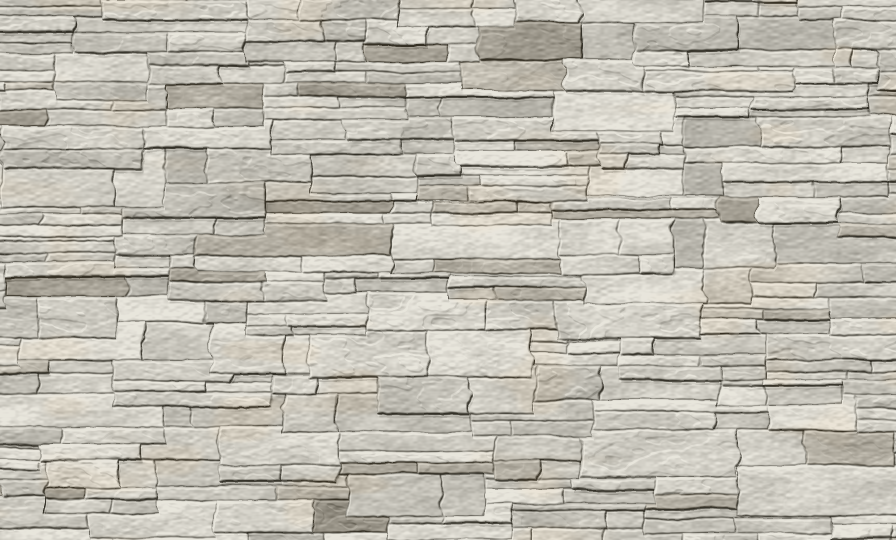
Reproduce this texture procedurally as a Shadertoy shader.

```glsl
// Stacked ledge-stone wall: interlocking pale slabs in stepped courses, split into strips.
// Every slab gets its own height, tone and chipped terraces; a relief function is
// sampled toward an upper-left light to give bright rims, cracks and joint shadows.
#define COURSE_SIZE vec2(0.27, 0.064)
#define JOINT_WIDTH 0.0036
#define JOINT_DARK 0.26
#define BASE_TONE 0.80
#define SLAB_CONTRAST 0.13
#define CHIP_DEPTH 0.27
#define EDGE_LIGHT 0.36
#define LIGHT_STEP vec2(-0.0018, 0.0036)
#define WARM_TINT vec3(0.0, -0.010, -0.046)
#define RUST_TINT vec3(0.02, -0.01, -0.045)

struct Slab { float id; float edge; float height; float chips; };

float hash(vec2 p) {
    return fract(sin(dot(p, vec2(127.1, 311.7))) * 43758.5453);
}

float noise(vec2 p) {
    vec2 i = floor(p), f = fract(p);
    f = f * f * (3.0 - 2.0 * f);
    return mix(mix(hash(i), hash(i + vec2(1, 0)), f.x),
               mix(hash(i + vec2(0, 1)), hash(i + vec2(1, 1)), f.x), f.y);
}

float fbm(vec2 p) {
    float sum = 0.0, amp = 0.53;
    for (int k = 0; k < 4; k++) {
        sum += amp * noise(p);
        p = mat2(1.9, 0.5, -0.5, 1.9) * p + 17.3;
        amp *= 0.5;
    }
    return sum;
}

// Jittered vertical joints and stepped lower borders of each course
float jointX(float col, float row) {
    return col + 0.6 * (hash(vec2(col, row)) - 0.5) - 7.3 * hash(vec2(row, 3.7));
}

float columnAt(float x, float row) {
    float col = floor(x + 7.3 * hash(vec2(row, 3.7)));
    return col + step(jointX(col + 1.0, row), x) - step(x, jointX(col, row));
}

float courseBase(float x, float row) {
    return row + 0.7 * (hash(vec2(columnAt(x, row), row) + 40.3) - 0.5);
}

Slab slabAt(vec2 p) {
    // Ragged edges
    vec2 ragged = vec2(noise(p * vec2(25.0, 45.0)), noise(p * vec2(16.0, 30.0) + 9.0)) - 0.5;
    ragged += 0.3 * (noise(p * 110.0) - 0.5);
    vec2 q = (p + ragged * vec2(0.012, 0.006)) / COURSE_SIZE;

    // Course and column
    float row = floor(q.y) + 1.0;
    for (int k = 0; k < 2; k++)
        if (q.y < courseBase(q.x, row)) row -= 1.0;
    float col = columnAt(q.x, row);
    float left = jointX(col, row), right = jointX(col + 1.0, row);
    float low = courseBase(q.x, row), top = courseBase(q.x, row + 1.0);

    // Horizontal strips, some cut once more across
    vec2 cell = vec2(col, row);
    float strips = 1.0 + floor(3.0 * hash(cell + 5.1));
    float bend = mix(0.75, 1.35, hash(cell + 8.6));
    float strip = min(floor(pow(max(q.y - low, 0.0), bend) * strips), strips - 1.0);
    float bottom = low + pow(strip / strips, 1.0 / bend);
    if (strip < strips - 1.0) top = min(top, low + pow((strip + 1.0) / strips, 1.0 / bend));
    float id = hash(cell + strip * 13.7 + 2.9);
    if (hash(vec2(id, 6.2)) > 0.4) {
        float cut = mix(left, right, 0.22 + 0.56 * hash(vec2(id, 1.3)));
        if (q.x < cut) right = cut;
        else { left = cut; id = hash(vec2(id, 9.4)); }
    }

    // Relief: slab level, rounded rim and fractured terraces
    Slab s;
    s.id = id;
    vec2 gap = min(q - vec2(left, bottom), vec2(right, top) - q) * COURSE_SIZE;
    s.edge = min(gap.x, gap.y);
    s.chips = fbm(p * vec2(10.0, 23.0) + id * 61.0);
    float terrace = s.chips * 6.0;
    terrace = floor(terrace) + smoothstep(0.0, 0.14, fract(terrace));
    float rough = smoothstep(0.2, 0.9, hash(vec2(id, 4.8)));
    s.height = 0.8 * hash(vec2(id, 7.7)) + 0.45 * smoothstep(0.0, JOINT_WIDTH, s.edge)
             + CHIP_DEPTH * rough * terrace + 0.3 * noise(p * vec2(85.0, 170.0));
    return s;
}

vec3 wall(vec2 p) {
    Slab s = slabAt(p);
    float rise = s.height - slabAt(p + LIGHT_STEP).height;
    float cover = slabAt(p + 2.4 * LIGHT_STEP).height - s.height;

    // Slab tone, mottling and fine grain
    float dark = step(0.93, hash(vec2(s.id, 2.2)));
    float tone = BASE_TONE + SLAB_CONTRAST * (s.id - 0.5) + 0.2 * (s.chips - 0.5);
    tone += 0.08 * (noise(p * vec2(130.0, 260.0)) - 0.5) - 0.13 * dark;

    // Light on rims, cast shadow and dark joints
    tone += EDGE_LIGHT * clamp(rise, -0.9, 0.28);
    tone -= 0.16 * clamp(cover - 0.2, 0.0, 0.8);
    float joint = 1.0 - smoothstep(0.0, JOINT_WIDTH, s.edge);
    tone -= JOINT_DARK * joint * mix(0.25, 1.0, noise(p * vec2(22.0, 40.0)));
    tone = clamp(tone, 0.2, 0.91);
    float rust = max(0.6 * dark, smoothstep(0.66, 0.85, noise(p * vec2(9.0, 20.0) + 31.0)));
    return tone + WARM_TINT + 0.5 * rust * RUST_TINT;
}

void mainImage(out vec4 fragColor, in vec2 fragCoord) {
    vec3 color = vec3(0.0);
    for (int k = 0; k < 4; k++) {
        vec2 offset = vec2(k % 2, k / 2) * 0.5 - 0.25;
        color += wall((fragCoord + offset) / iResolution.y);
    }
    fragColor = vec4(color / 4.0, 1.0);
}
```
